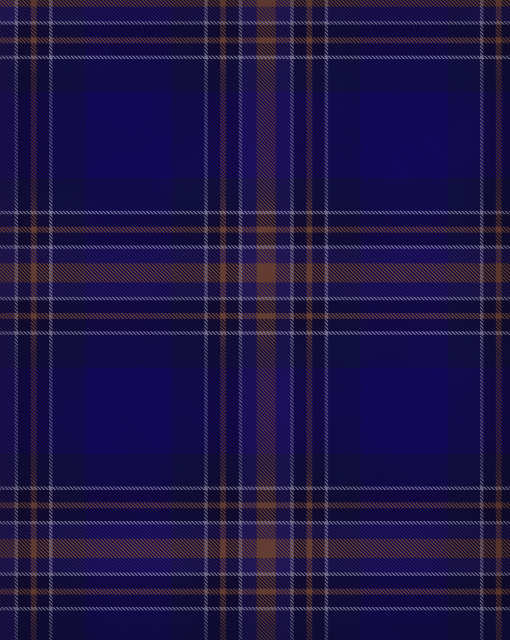
This pattern is drawn by a Shadertoy shader. Its source:

```glsl
// Dark blue tartan with pale and russet stripes in a fine diagonal twill, softly worn.
#define SETT 0.5405                  // repeat size, in canvas widths
#define CENTRE vec2(0.522, 0.720)    // middle of one russet crossing
#define TWILL_LINES 76.0             // diagonal ribs per repeat
#define WEAR 0.13                    // strength of the broad mottling
#define FADE 0.28                    // dulling of upright stripes in the panes
#define BLUE vec3(0.070, 0.030, 0.335)
#define NAVY vec3(0.065, 0.055, 0.245)
#define INK vec3(0.065, 0.045, 0.190)
#define PURPLE vec3(0.135, 0.090, 0.335)
#define RUSSET vec3(0.400, 0.245, 0.200)
#define PALE vec3(0.450, 0.430, 0.550)

vec2 hashGradient(vec2 cell) {
    vec2 q = vec2(dot(cell, vec2(127.1, 311.7)), dot(cell, vec2(269.5, 183.3)));
    return 2.0 * fract(sin(q) * 43758.5) - 1.0;
}

float gradientNoise(vec2 p) {
    vec2 i = floor(p), f = p - i;
    vec2 u = f * f * f * (f * (f * 6.0 - 15.0) + 10.0);
    vec2 e = vec2(0.0, 1.0);
    float low = mix(dot(hashGradient(i), f),
                    dot(hashGradient(i + e.yx), f - e.yx), u.x);
    float high = mix(dot(hashGradient(i + e.xy), f - e.xy),
                     dot(hashGradient(i + e.yy), f - e.yy), u.x);
    return mix(low, high, u.y);
}

// Coverage of a stripe around a distance from the sett's mirror line
float stripe(float d, float middle, float halfWidth, float px) {
    return clamp((halfWidth - abs(d - middle)) / px + 0.5, 0.0, 1.0);
}

// Thread colour across half a sett: d runs from 0 to 0.5
vec3 threadColour(float d, float fade, float px) {
    vec3 ground = mix(BLUE, NAVY, stripe(d, 0.0, 0.343, px));
    ground = mix(ground, INK, stripe(d, 0.0, 0.218, px));
    ground = mix(ground, PURPLE, stripe(d, 0.0, 0.0934, px));
    vec3 c = mix(ground, RUSSET, stripe(d, 0.0, 0.0346, px));
    c = mix(c, RUSSET, stripe(d, 0.1566, 0.0105, px));
    float pale = stripe(d, 0.0934, 0.0062, px) + stripe(d, 0.2184, 0.0062, px);
    c = mix(c, PALE, pale);
    return mix(c, ground, fade);
}

void mainImage(out vec4 fragColor, in vec2 fragCoord) {
    vec2 uv = fragCoord / iResolution.x;
    vec2 p = (uv - CENTRE) / SETT;
    vec2 d = abs(p - round(p));
    float px = 1.0 / (iResolution.x * SETT);

    // Upright and level threads
    float paneFade = FADE * smoothstep(0.225, 0.30, d.y);
    vec3 warp = threadColour(d.x, paneFade, px);
    vec3 weft = threadColour(d.y, 0.0, px);

    // Diagonal ribs choose which thread lies on top
    float rib = abs(fract((p.x + p.y) * TWILL_LINES) - 0.5) * 2.0;
    float soft = clamp(1.4 * TWILL_LINES * px, 0.12, 0.5);
    float over = smoothstep(0.5 - soft, 0.5 + soft, rib);
    vec3 cloth = mix(warp, weft, over);
    cloth *= 0.96 + 0.08 * over;

    // Broad mottling and darker margins
    float mottling = gradientNoise(uv * 3.0 + 4.7) + 0.5 * gradientNoise(uv * 8.0);
    cloth *= 1.0 + WEAR * mottling;
    vec2 q = fragCoord / iResolution.xy;
    float margin = min(min(q.x, 1.0 - q.x), min(q.y, 1.0 - q.y));
    cloth *= mix(0.88, 1.0, smoothstep(0.0, 0.10, margin));

    fragColor = vec4(cloth, 1.0);
}
```
